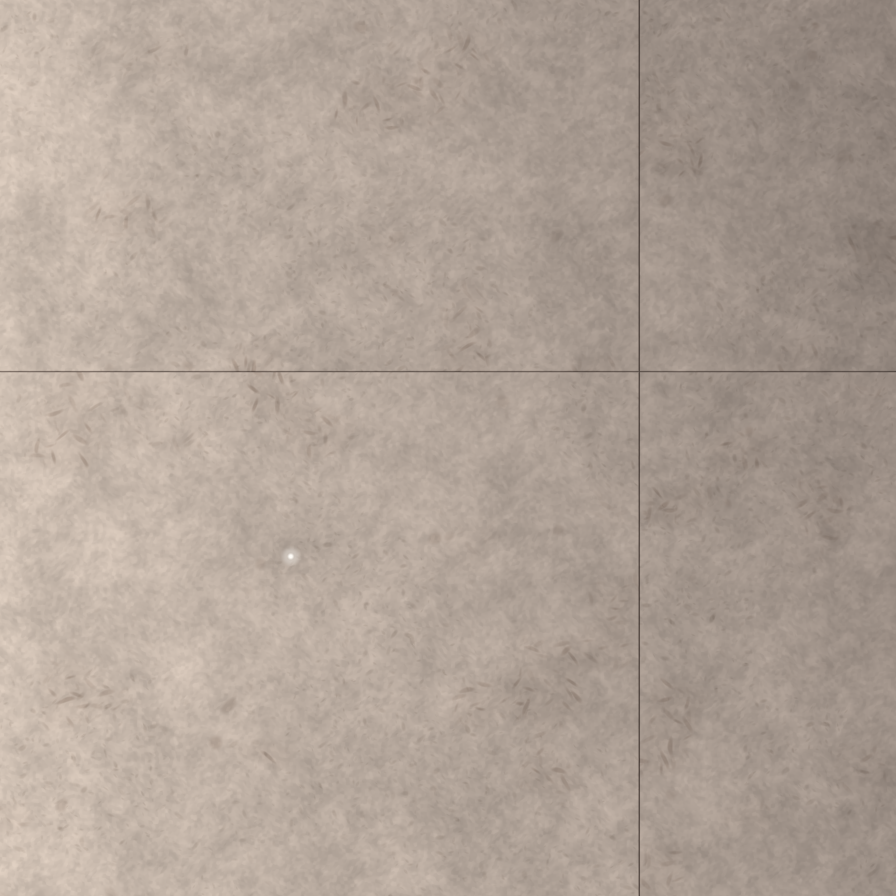
Give the GLSL for this texture, as a WebGL 2 fragment shader.

```glsl
#version 300 es
precision highp float;
// Large beige stone tiles with hairline joints, lit from the left, with one small bright lamp glint.

uniform vec2 u_resolution;
out vec4 fragColor;

vec3 hash3(vec2 p) {
    vec3 q = fract(p.xyx * vec3(0.1031, 0.1030, 0.0973));
    q += dot(q, q.yzx + 33.33);
    return fract((q.xxy + q.yzz) * q.zyx);
}

// Smooth cellular noise: random cell values blended by distance, 0 to 1
float cellNoise(vec2 p) {
    vec2 cell = floor(p);
    float sum = 0.0, weight = 0.0;
    for (int y = -1; y <= 1; y++)
    for (int x = -1; x <= 1; x++) {
        vec2 id = cell + vec2(x, y);
        vec3 h = hash3(id);
        vec2 d = p - id - 0.2 - 0.6 * h.xy;
        float w = exp(-6.0 * dot(d, d));
        sum += w * h.z;
        weight += w;
    }
    return sum / weight;
}

// Layered cellular noise around zero, the fine grain as strong as the clouds
float mottle(vec2 p) {
    float sum = 0.0, amplitude = 0.8;
    for (int i = 0; i < 6; i++) {
        sum += amplitude * (cellNoise(p) - 0.5);
        p = mat2(0.8, 0.6, -0.6, 0.8) * p * 2.05 + 7.3;
        amplitude *= 1.04;
    }
    return sum;
}

// Short scattered strokes, one at most per cell, each with its own angle and size
float flecks(vec2 p, float density, float stretch, float blur) {
    vec2 cell = floor(p);
    float mark = 0.0;
    for (int y = -1; y <= 1; y++)
    for (int x = -1; x <= 1; x++) {
        vec2 id = cell + vec2(x, y);
        vec3 h = hash3(id + 51.0), k = hash3(id + 173.0);
        vec2 d = p - id - h.xy;
        float angle = 2.8 * (k.x - 0.5) - 0.4;
        d = mat2(cos(angle), -sin(angle), sin(angle), cos(angle)) * d;
        float r = length(d * vec2(1.0 / stretch, 1.0));
        float size = 0.06 + 0.10 * k.y;
        float shape = 1.0 - smoothstep(size - blur, size + blur, r);
        mark = max(mark, shape * step(h.z, density) * (0.3 + 0.7 * k.z));
    }
    return mark;
}

void main() {
    vec2 uv = gl_FragCoord.xy / u_resolution.y;
    float pixel = 1.0 / u_resolution.y;

    // Tile grid: each tile shows its own piece of stone
    vec2 grid = (uv - vec2(0.7135, 0.5853)) / 0.75;
    vec2 stone = uv + 11.0 * hash3(floor(grid) + 20.0).xy;
    vec2 rough = stone + 0.0030 * sin(stone.yx * 37.0) + 0.0012 * sin(stone.yx * 171.0);

    // Light falling off to the right, most of all in the upper corner
    float light = 0.89 - 0.78 * uv.x + 0.08 * exp(-14.0 * uv.x);
    light -= (0.06 + 0.20 * uv.x) * (uv.y - 0.45);
    vec3 color = mix(vec3(0.565, 0.517, 0.485), vec3(0.825, 0.765, 0.712), light);

    // Clouds and grain
    color *= 1.0 + 0.062 * mottle(rough * 7.0);
    float patchy = smoothstep(0.35, 0.75, cellNoise(rough * 9.0 + 3.0));

    // Pale and dark flecks in two sizes, stronger in patches
    float pale = flecks(rough * 72.0 + 9.0, 0.40, 2.4, 0.08);
    float dark = flecks(rough * 62.0, 0.32, 2.0, 0.08);
    float tiny = flecks(rough * 105.0 + 4.0, 0.45, 2.0, 0.09);
    color += 0.022 * pale;
    color *= 1.0 - (dark + 0.7 * tiny) * (0.03 + 0.07 * patchy) * vec3(0.9, 1.0, 1.1);

    // Worn spots made of crowded scratches, and small brown pits
    float worn = smoothstep(0.74, 0.93, cellNoise(rough * vec2(13.0, 17.0) + 31.0));
    float scratch = flecks(rough * 58.0 + 2.0, 0.75, 3.4, 0.07);
    float pit = flecks(rough * 24.0 + 5.0, 0.05, 1.2, 0.06);
    color *= 1.0 - (worn * (0.025 + 0.14 * scratch) + 0.10 * pit) * vec3(0.85, 1.0, 1.1);

    // Hairline joints, the horizontal one a little softer, with a pale lower rim
    vec2 cellPos = fract(grid);
    vec2 joint = min(cellPos, 1.0 - cellPos) * 0.75;
    vec2 line = 1.0 - smoothstep(vec2(0.0008 - 0.5 * pixel), vec2(0.0008 + 0.6 * pixel), joint);
    float rim = exp(-pow((1.0 - cellPos.y) * 0.75 / 0.003, 2.0));
    color += 0.015 * rim;
    color = mix(color, color * vec3(0.50, 0.47, 0.46), max(0.95 * line.x, 0.78 * line.y));

    // Lamp glint: faint square plate, soft halo, white core
    vec2 lamp = uv - vec2(0.3245, 0.379);
    float plate = max(abs(lamp.x), abs(lamp.y));
    color *= 1.0 - 0.025 * (1.0 - smoothstep(0.019, 0.022, plate));
    float radius = length(lamp);
    color = mix(color, vec3(0.86, 0.83, 0.80), 0.65 * (1.0 - smoothstep(0.005, 0.013, radius)));
    color = mix(color, vec3(1.0, 0.99, 0.97), 1.0 - smoothstep(0.001, 0.0045, radius));

    fragColor = vec4(color, 1.0);
}
```
